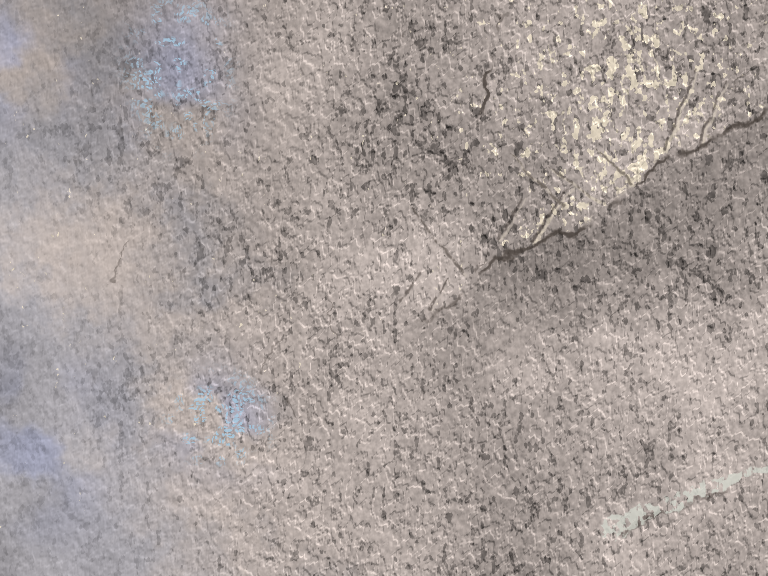
This texture is drawn by a Shadertoy shader. Its source:

```glsl
// Weathered grey plaster, seen in shallow focus: a raised slab ends in a dark ridge,
// with scored grooves, cream flakes and faint blue glints. Relief comes from layered
// and cellular noise lit from above; flakes, pits and glints are thresholds of it.

const vec3 PLASTER = vec3(0.660, 0.618, 0.596);
const vec3 COOL_GREY = vec3(0.665, 0.652, 0.670);
const vec3 BLUE_HAZE = vec3(0.57, 0.59, 0.70);
const vec3 BLUE_GLINT = vec3(0.66, 0.80, 0.89);
const vec3 CREAM = vec3(0.91, 0.86, 0.77);
const vec3 PALE_EDGE = vec3(0.83, 0.84, 0.80);
const vec3 CREVICE = vec3(0.28, 0.25, 0.23);
const vec2 LIGHT = vec2(0.45, 0.89);

float hash(vec2 p) {
    p = fract(p * vec2(123.34, 345.45));
    p += dot(p, p + 34.35);
    return fract(p.x * p.y);
}

float noise(vec2 p) {
    vec2 i = floor(p), f = fract(p);
    f = f * f * (3.0 - 2.0 * f);
    float low = mix(hash(i), hash(i + vec2(1, 0)), f.x);
    float high = mix(hash(i + vec2(0, 1)), hash(i + vec2(1, 1)), f.x);
    return mix(low, high, f.y);
}

float layeredNoise(vec2 p, int layers) {
    float sum = 0.0, total = 0.0, weight = 1.0;
    for (int i = 0; i < layers; i++) {
        sum += weight * noise(p);
        total += weight;
        weight *= 0.55;
        p = mat2(1.6, 1.2, -1.2, 1.6) * p + 7.3;
    }
    return sum / total;
}

// Distance to the nearest scattered cell point
float cellular(vec2 p) {
    vec2 i = floor(p);
    float nearest = 2.0;
    for (int y = -1; y <= 1; y++)
        for (int x = -1; x <= 1; x++) {
            vec2 cell = i + vec2(x, y);
            vec2 point = cell + vec2(hash(cell), hash(cell + 41.7));
            nearest = min(nearest, distance(p, point));
        }
    return nearest;
}

// Flaky plates and rounded grains, slightly taller than wide
float relief(vec2 p, float softness) {
    vec2 q = mat2(0.95, 0.30, -0.30, 0.95) * p;
    float plates = layeredNoise(q * vec2(98.0, 62.0), 3);
    float grains = cellular(q * vec2(95.0, 70.0));
    return 0.7 * smoothstep(0.47 - softness, 0.47 + softness, plates)
         - 0.45 * grains + 1.3 * layeredNoise(p * 19.0, 3);
}

// Line that tapers towards b
float stroke(vec2 p, vec2 a, vec2 b, float width) {
    vec2 pa = p - a, ba = b - a;
    float t = clamp(dot(pa, ba) / dot(ba, ba), 0.0, 1.0);
    float w = width * (1.0 - 0.6 * t);
    return smoothstep(w + 0.002, w - 0.002, length(pa - ba * t));
}

float patchMask(vec2 p, vec2 centre, vec2 radius) {
    vec2 d = (p - centre) / radius;
    return exp(-dot(d, d));
}

float ridgeHeight(float x) {
    return 0.43 + 0.606 * (x - 0.69) + 0.012 * sin(x * 23.0) + 0.006 * sin(x * 61.0);
}

void mainImage(out vec4 fragColor, in vec2 fragCoord) {
    vec2 p = fragCoord / iResolution.y;
    vec2 wobble = vec2(layeredNoise(p * 36.0, 4), layeredNoise(p * 36.0 + 50.0, 4)) - 0.5;
    vec2 rough = p + 0.035 * wobble;
    float focus = smoothstep(0.0, 0.6, p.x + 0.2 * (noise(p * 4.0) - 0.5));

    // Lit relief, broad stains and dark pits
    float softness = mix(0.25, 0.08, focus);
    float lit = relief(p, softness) - relief(p + 0.0035 * LIGHT, softness);
    float stain = layeredNoise(p * 5.5 + wobble * 0.5, 4) - 0.5;
    float grain = layeredNoise(p * vec2(190.0, 150.0), 2) - 0.5;
    float pitNoise = layeredNoise(p * vec2(105.0, 68.0) + 30.0, 3);
    float pits = smoothstep(0.38, 0.26, pitNoise + 0.25 * stain);
    float tone = 0.42 * stain + mix(0.2, 0.40, focus) * lit + mix(0.1, 0.26, focus) * grain;
    tone -= mix(0.08, 0.30, focus) * pits;
    float cool = smoothstep(0.65, 0.1, p.x + 0.35 * p.y + 0.9 * stain);
    vec3 color = mix(PLASTER, COOL_GREY, cool) * (1.03 + tone);

    // Shade under the slab
    float above = rough.y - ridgeHeight(rough.x);
    float ridgeSpan = smoothstep(0.62, 0.9, p.x);
    color *= 1.0 - 0.15 * ridgeSpan * smoothstep(0.03, -0.03, above) * smoothstep(-0.26, -0.02, above);
    color *= 1.0 - 0.1 * patchMask(p, vec2(0.15, 0.95), vec2(0.35, 0.2));

    // Cream flakes on the slab
    float slab = smoothstep(-0.004, 0.012, above);
    float flakeZone = patchMask(p, vec2(1.07, 0.83), vec2(0.26, 0.25));
    flakeZone = max(flakeZone, 1.25 * patchMask(vec2(p.x, above), vec2(1.06, 0.02), vec2(0.2, 0.05)));
    float flakeNoise = layeredNoise(p * vec2(100.0, 76.0) + 9.0, 3);
    float flakes = slab * smoothstep(0.0, 0.08, flakeNoise - 0.83 + 0.29 * flakeZone);
    color = mix(color, CREAM * (1.0 + 0.4 * lit), 0.85 * flakes);

    // Grooves fanning out from the ridge
    float groove = 0.0, rim = 0.0;
    for (int i = 0; i < 10; i++) {
        float k = float(i), x = 0.69 + 0.058 * k;
        float angle = (hash(vec2(k, 3.0)) > 0.45 ? 0.95 : 2.4) + 0.5 * (hash(vec2(k, 8.0)) - 0.5);
        vec2 start = vec2(x, ridgeHeight(x) + 0.05 * hash(vec2(k, 5.0)));
        vec2 end = start + mix(0.05, 0.16, hash(vec2(k, 12.0))) * vec2(cos(angle), sin(angle));
        vec2 q = p + 0.012 * wobble;
        groove = max(groove, stroke(q, start, end, 0.003));
        rim = max(rim, stroke(q + vec2(-0.004, 0.004), start, end, 0.003));
    }
    color = mix(color, mix(PLASTER * 1.15, CREAM, min(flakeZone, 1.0)), 0.6 * rim);
    color = mix(color, CREVICE, 0.6 * groove * smoothstep(0.25, 0.5, flakeNoise));

    // Ridge shadow and scattered cracks
    float broken = smoothstep(0.3, 0.6, noise(p * 24.0));
    float crack = ridgeSpan * broken * smoothstep(0.008, 0.001, abs(above + 0.004));
    crack = max(crack, broken * stroke(rough, vec2(0.83, 0.79), vec2(0.877, 0.98), 0.005));
    crack = max(crack, 0.6 * stroke(rough, vec2(0.39, 0.86), vec2(0.34, 1.02), 0.002));
    for (int i = 0; i < 10; i++) {
        float k = float(i);
        vec2 start = vec2(0.1 + 1.2 * hash(vec2(k, 21.0)), hash(vec2(k, 33.0)));
        vec2 lean = vec2(0.06 * (hash(vec2(k, 47.0)) - 0.3), 0.03 + 0.06 * hash(vec2(k, 52.0)));
        crack = max(crack, 0.5 * broken * stroke(rough, start, start + lean, 0.002));
    }
    color = mix(color, CREVICE, 0.8 * crack);

    // Pale chipped edge at the lower right
    vec2 chipA = vec2(1.06, 0.085), chipB = vec2(1.34, 0.19);
    color = mix(color, CREVICE, 0.5 * broken * stroke(rough + vec2(0.0, 0.014), chipA, chipB, 0.005));
    float chip = stroke(rough, chipA, chipB, 0.018) * smoothstep(0.44, 0.56, flakeNoise);
    color = mix(color, PALE_EDGE, 0.75 * chip);

    // Blue haze and glints
    float glintZone = patchMask(p, vec2(0.38, 0.27), vec2(0.09, 0.08));
    glintZone = max(glintZone, patchMask(p, vec2(0.31, 0.88), vec2(0.09, 0.13)));
    float haze = max(0.6 * glintZone, 0.6 * patchMask(p, vec2(0.06, 0.22), vec2(0.12, 0.14)));
    haze = max(haze, 0.6 * patchMask(p, vec2(0.04, 0.92), vec2(0.08, 0.14)));
    color = mix(color, BLUE_HAZE * (1.05 + tone), haze * smoothstep(0.2, 0.7, noise(rough * 14.0)));
    float glint = smoothstep(0.45, 0.2, cellular(rough * 130.0)) * smoothstep(0.5, 0.7, noise(p * 55.0));
    color = mix(color, BLUE_GLINT, 0.8 * glint * smoothstep(0.15, 0.7, glintZone));

    fragColor = vec4(clamp(color, 0.0, 1.0), 1.0);
}
```
